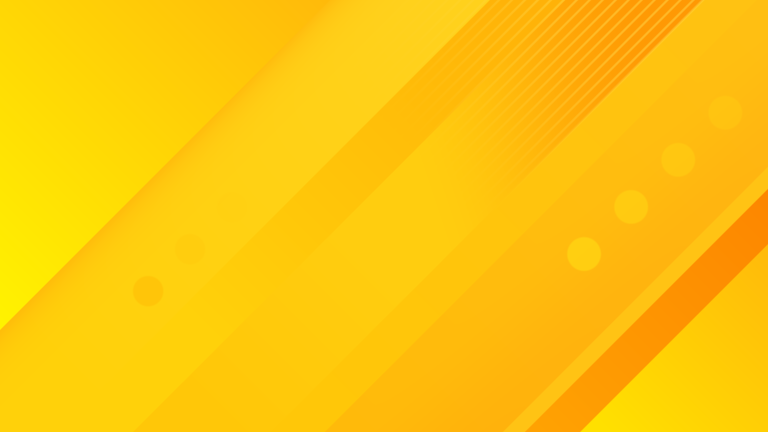
This background is drawn by a WebGL 2 fragment shader. Its source:

```glsl
#version 300 es
precision highp float;
// Warm diagonal background: stacked 45 degree bands, each with its own gradient,
// soft shadows, a fan of fine highlight lines and two rows of translucent discs.
// Bands are layered by their position across the diagonal, shaded along it.
uniform vec2 u_resolution;
out vec4 outColor;

const vec3 YELLOW = vec3(1.0, 0.95, 0.0);
const vec3 GOLD   = vec3(1.0, 0.82, 0.04);
const vec3 HONEY  = vec3(1.0, 0.78, 0.03);
const vec3 AMBER  = vec3(1.0, 0.73, 0.04);
const vec3 ORANGE = vec3(1.0, 0.60, 0.015);
const vec3 DEEP   = vec3(0.99, 0.53, 0.0);
const vec3 PALE   = vec3(1.0, 0.84, 0.28);

// Linear colour ramp between two positions
vec3 ramp(vec3 a, vec3 b, float from, float to, float v) {
  return mix(a, b, clamp((v - from) / (to - from), 0.0, 1.0));
}

// Antialiased step at an edge
float edge(float at, float v, float aa) {
  return smoothstep(at - aa, at + aa, v);
}

// Antialiased filled disc
float disc(vec2 p, vec2 center, float radius, float aa) {
  return 1.0 - edge(radius, length(p - center), aa);
}

// Thin repeated lines, one per spacing
float hairlines(float v, float spacing, float width, float aa) {
  float d = abs(fract(v / spacing) - 0.5) * spacing;
  return 1.0 - smoothstep(width, width + aa, d);
}

// All bands, from the upper left corner to the lower right one
vec3 bands(float across, float along, float aa) {
  vec3 color = ramp(YELLOW, AMBER, 0.25, 1.75, along);

  // Wide gold band with the shadow of the corner panel
  vec3 gold = ramp(GOLD, vec3(1.0, 0.82, 0.11), 0.3, 1.9, along);
  float shadow = exp(-max(across - 0.764, 0.0) / 0.05);
  gold = mix(gold, vec3(1.0, 0.71, 0.04), 0.75 * shadow);
  color = mix(color, gold, edge(0.764, across, aa));

  // Narrow band that emerges toward the top
  vec3 rising = ramp(GOLD, vec3(1.0, 0.70, 0.03), 0.7, 2.2, along);
  color = mix(color, rising, edge(1.134, across, aa));

  // Central band: honey below, gold in the middle, orange above
  vec3 central = ramp(HONEY, vec3(1.0, 0.805, 0.06), 0.5, 1.3, along);
  float heat = smoothstep(1.45, 2.55, along + 0.5 * (across - 1.5));
  central = mix(central, ORANGE, heat);
  color = mix(color, central, edge(1.308, across, aa));

  // Light strip and the broad amber panel beside it
  vec3 strip = ramp(HONEY, vec3(1.0, 0.76, 0.07), 0.75, 2.7, along);
  color = mix(color, strip, edge(1.627, across, aa));
  vec3 panel = ramp(AMBER, vec3(1.0, 0.75, 0.07), 0.8, 2.7, along);
  panel -= vec3(0.0, 0.035, 0.0) * smoothstep(1.8, 2.16, across);
  color = mix(color, panel, edge(1.752, across, aa));

  // Pale border, deep orange fold and the bright corner
  color = mix(color, vec3(1.0, 0.765, 0.08), edge(2.164, across, aa));
  vec3 fold = ramp(vec3(1.0, 0.64, 0.01), DEEP, 1.2, 2.3, along);
  color = mix(color, fold, edge(2.215, across, aa));
  vec3 corner = ramp(vec3(1.0, 0.88, 0.0), AMBER, 1.4, 2.2, along);
  return mix(color, corner, edge(2.343, across, aa));
}

void main() {
  vec2 p = gl_FragCoord.xy / u_resolution.y;
  float pixel = 1.0 / u_resolution.y;
  float across = p.x - p.y + 1.0;
  float along = p.x + p.y;
  float aa = 1.2 * pixel;
  vec3 color = bands(across, along, aa);

  // Fine lines fading downward and toward the left
  float inside = smoothstep(0.78, 1.35, across) * (1.0 - edge(1.63, across, aa));
  float fade = inside * smoothstep(1.55, 2.4, along);
  color = mix(color, PALE, 0.5 * fade * hairlines(across, 0.03, 0.0008, 2.0 * aa));
  float rim = 1.0 - smoothstep(0.001, 0.001 + 2.0 * aa, abs(across - 1.627));
  color = mix(color, PALE, 0.45 * rim * smoothstep(1.6, 2.6, along));

  // Rising row of light discs on the amber panel
  for (int i = 0; i < 4; i++) {
    float k = float(i);
    float cover = disc(p, vec2(1.352, 0.412) + 0.109 * k, 0.039, aa);
    color = mix(color, vec3(1.0, 0.83, 0.07), cover * (0.8 - 0.16 * k));
  }

  // Darker discs on the gold band, fading out
  for (int i = 0; i < 3; i++) {
    float k = float(i);
    float cover = disc(p, vec2(0.343, 0.326) + 0.097 * k, 0.035, aa);
    color = mix(color, vec3(1.0, 0.74, 0.02), cover * 0.6 * exp(-1.1 * k));
  }

  outColor = vec4(color, 1.0);
}
```
